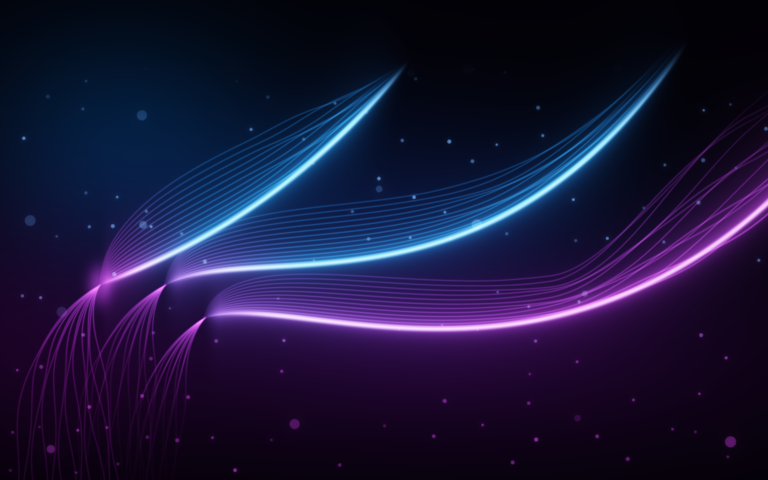
Write a Shadertoy shader that draws this background.

```glsl
// Three glowing ribbons of fine strands sweep over a dark blue and violet haze.
#define STRANDS 13
#define TAIL_STRANDS 12
#define STRAND_WIDTH 0.0019
#define STRAND_LIGHT 0.75
#define CORE_WIDTH 0.0045
#define CORE_LIGHT 2.2
#define HALO_LIGHT 0.30
#define TAIL_LIGHT 0.32
#define DUST_CELL 0.068
#define ORB_CELL 0.23

const vec3 CYAN = vec3(0.10, 0.52, 1.00);
const vec3 VIOLET = vec3(0.52, 0.30, 1.00);
const vec3 ORCHID = vec3(0.72, 0.20, 0.95);
const vec3 MAGENTA = vec3(0.55, 0.08, 0.62);

float hash(vec2 p) {
    return fract(sin(dot(p, vec2(127.1, 311.7))) * 43758.5453);
}

float softLine(float d, float width) {
    float w = max(width, 0.75 / iResolution.y);
    return exp(-d * d / (w * w)) * width / w;
}

float blob(vec2 p, vec2 center, vec2 radius) {
    vec2 q = (p - center) / radius;
    return exp(-dot(q, q));
}

// x: height of the bright lower edge, y: height of the strand sheet above it.
// shape = rise, slope, lift, lift power; sheet = bulge, end fan
vec2 profile(float s, vec4 shape, vec2 sheet) {
    s = clamp(s, 0.0, 1.1);
    float edge = shape.x * (1.0 - exp(-15.0 * s)) + shape.y * s + shape.z * pow(s, shape.w);
    float spread = sheet.x * sqrt(s) * max(1.0 - s, 0.0) + sheet.y * smoothstep(0.6, 0.95, s);
    return vec2(edge, spread + 0.003);
}

vec3 ribbon(vec2 p, vec2 knot, float span, vec4 shape, vec2 sheet,
            vec3 startTint, vec3 endTint, float blend, float openEnd) {
    float s = (p.x - knot.x) / span;
    float stepX = 0.004;
    vec2 h = profile(s, shape, sheet);
    vec2 slope = (profile(s + stepX / span, shape, sheet) - h) / stepX;
    float y = p.y - knot.y - h.x;
    float mask = smoothstep(-0.005, 0.03, s) * (1.0 - smoothstep(0.78, 1.0, s - openEnd));
    vec3 tint = mix(startTint, endTint, smoothstep(0.0, blend, s));

    // Fine strands, weaving more towards the far end
    float strands = 0.0;
    float weave = 0.10 * smoothstep(0.45, 0.8, s);
    for (int i = 0; i < STRANDS; i++) {
        float u = float(i) / float(STRANDS - 1);
        float t = pow(u, 1.25) + weave * sin(s * 11.0 + float(i) * 1.7);
        float d = (y - t * h.y) / length(vec2(1.0, slope.x + t * slope.y));
        float fade = 1.0 - 0.85 * u * smoothstep(0.75, 1.0, s);
        strands += softLine(d, STRAND_WIDTH) * mix(1.0, 0.38, sqrt(u)) * fade;
    }

    // White core, veil between the strands and surrounding halo
    float d = y / length(vec2(1.0, slope.x));
    float core = softLine(d, CORE_WIDTH) * smoothstep(0.0, 0.15, s);
    float v = y / h.y;
    float veil = smoothstep(-0.05, 0.08, v) * exp(-3.2 * max(v, 0.0));
    float halo = exp(-abs(d) / 0.010) * 0.9 + exp(-abs(d) / 0.045) * HALO_LIGHT;
    vec3 light = tint * (strands * STRAND_LIGHT + veil * 0.38 + halo);
    light += (tint + 0.45) * core * CORE_LIGHT;
    return light * mask;
}

// Strands that hang from a knot and spread downwards
vec3 tail(vec2 p, vec2 knot, float reach, float drift, float len) {
    float depth = knot.y - p.y;
    float d0 = max(depth, 0.0);
    vec2 sides = vec2(-reach * (1.0 - exp(-d0 / 0.11)),
                      -0.03 * (1.0 - exp(-d0 / 0.04)) + drift * d0);
    vec2 lean = vec2(-reach / 0.11 * exp(-d0 / 0.11), -0.75 * exp(-d0 / 0.04) + drift);
    float sum = 0.0;
    for (int i = 0; i < TAIL_STRANDS; i++) {
        float u = float(i) / float(TAIL_STRANDS - 1);
        float x = mix(sides.x, sides.y, u) + 0.007 * sin(d0 * 19.0 + float(i) * 2.1) * smoothstep(0.0, 0.2, d0);
        float d = (p.x - knot.x - x) / length(vec2(1.0, mix(lean.x, lean.y, u)));
        sum += softLine(d, STRAND_WIDTH);
    }
    float fade = smoothstep(-0.004, 0.012, depth) * exp(-d0 / len);
    vec3 tint = mix(ORCHID, MAGENTA, smoothstep(0.0, 0.2, d0));
    return tint * sum * fade * TAIL_LIGHT * 2.2;
}

// One randomly placed disc in some of the cells
float specks(vec2 p, float cell, float radius, float chance, float seed) {
    vec2 id = floor(p / cell);
    vec2 center = 0.2 + 0.6 * vec2(hash(id + seed), hash(id + seed + 17.3));
    float r = radius * mix(0.6, 1.2, hash(id + seed + 5.1));
    float d = length(p - (id + center) * cell);
    float lit = step(hash(id + seed + 9.7), chance) * mix(0.3, 1.0, hash(id + seed + 2.9));
    float soft = 1.0 / iResolution.y;
    return lit * (1.0 - smoothstep(r - soft, r + soft, d) + 0.25 * exp(-d / radius));
}

void mainImage(out vec4 fragColor, in vec2 fragCoord) {
    vec2 p = fragCoord / iResolution.y;

    // Background haze
    vec3 color = vec3(0.008, 0.004, 0.022);
    color += vec3(0.00, 0.11, 0.21) * blob(p, vec2(0.25, 0.70), vec2(0.32, 0.25));
    color += vec3(0.015, 0.055, 0.15) * blob(p, vec2(0.85, 0.56), vec2(0.50, 0.22));
    color += vec3(0.11, 0.01, 0.15) * blob(p, vec2(0.90, 0.27), vec2(0.75, 0.22));
    color += vec3(0.07, 0.00, 0.08) * blob(p, vec2(0.05, 0.33), vec2(0.35, 0.28));

    // Ribbons and their tails
    vec2 knotA = vec2(0.208, 0.406), knotB = vec2(0.344, 0.406), knotC = vec2(0.427, 0.338);
    vec3 light = ribbon(p, knotA, 0.646, vec4(0.0, 0.258, 0.21, 2.5), vec2(0.39, 0.0), ORCHID, CYAN, 0.35, 0.0);
    light += ribbon(p, knotB, 1.094, vec4(0.0375, 0.0, 0.477, 3.4), vec2(0.302, 0.03), VIOLET, CYAN, 0.30, 0.0);
    light += ribbon(p, knotC, 1.198, vec4(0.0375, -0.223, 0.448, 3.0), vec2(0.26, 0.23), VIOLET, ORCHID, 0.75, 0.3);
    light += tail(p, knotA, 0.18, 0.18, 0.26);
    light += tail(p, knotB, 0.19, 0.02, 0.13);
    light += tail(p, knotC, 0.17, -0.10, 0.10);
    light += ORCHID * 0.9 * blob(p, knotA, vec2(0.022, 0.035));

    // Drifting dust and larger orbs
    vec3 dustTint = mix(vec3(0.60, 0.15, 0.70), vec3(0.35, 0.60, 1.00), smoothstep(0.2, 0.5, p.y));
    float region = 1.0 - smoothstep(0.72, 0.88, p.y);
    light += dustTint * region * specks(p, DUST_CELL, 0.0035, 0.35, 3.0);
    light += dustTint * region * 0.6 * specks(p, ORB_CELL, 0.010, 0.45, 41.0);

    color += (1.0 - color) * (1.0 - exp(-light));
    fragColor = vec4(color, 1.0);
}
```
